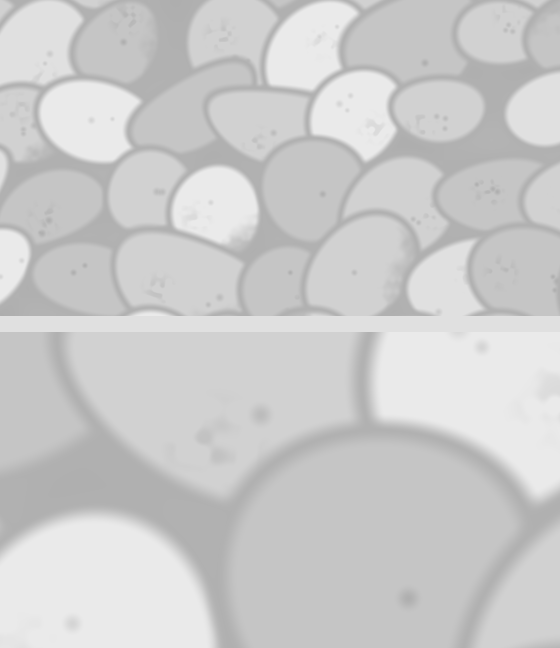
Top: the whole. Bottom: its middle third, enlarged.
Give the GLSL for this texture, as a Shadertoy shader.

```glsl
// Softly blurred bed of overlapping pale grey pebbles with faint specks.

const float GAP_GREY = 0.692;
const vec2 SPACING = vec2(0.285, 0.25);

float hash(vec2 p) {
    vec3 q = fract(vec3(p.xyx) * 0.1031);
    q += dot(q, q.yzx + 33.33);
    return fract((q.x + q.y) * q.z);
}

vec2 hash2(vec2 p) {
    return vec2(hash(p), hash(p + 41.7));
}

float noise(vec2 p) {
    vec2 i = floor(p), f = fract(p);
    f = f * f * (3.0 - 2.0 * f);
    return mix(mix(hash(i), hash(i + vec2(1, 0)), f.x),
               mix(hash(i + vec2(0, 1)), hash(i + vec2(1, 1)), f.x), f.y);
}

vec2 rotate(vec2 p, float a) {
    float c = cos(a), s = sin(a);
    return vec2(c * p.x + s * p.y, c * p.y - s * p.x);
}

// Approximate signed distance to an ellipse
float ellipseDistance(vec2 p, vec2 radii) {
    float k = length(p / radii);
    return k * (k - 1.0) / max(length(p / (radii * radii)), 0.001);
}

float pebbleGrey(vec2 id) {
    float pick = fract((id.x + 6.0 * id.y) * 0.618034 + 0.13);
    return pick < 0.19 ? 0.918 : pick < 0.31 ? 0.88 : pick < 0.68 ? 0.82 : 0.772;
}

// Small soft dots, in a tight group, plus one grainy smudge
float specks(vec2 p, vec2 id, vec2 radii) {
    vec2 center = (hash2(id + 5.3) - 0.5) * radii * 0.9;
    float dark = 0.0;
    for (int i = 0; i < 3; i++) {
        vec2 key = id + float(i) * 13.1;
        vec2 offset = (hash2(key + 2.9) - 0.5) * vec2(0.09, 0.05);
        float size = mix(0.011, 0.019, hash(key + 8.1));
        float strength = step(0.3, hash(key + 3.7)) * 0.085;
        dark = max(dark, strength * smoothstep(size, 0.0, length(p - center - offset)));
    }
    vec2 smudge = (hash2(id + 9.4) - 0.5) * radii;
    float patchMask = smoothstep(0.07, 0.01, length(p - smudge)) * step(0.5, hash(id + 6.6));
    float grain = smoothstep(0.45, 0.85, noise(p * 60.0 + id * 7.0));
    return max(dark, 0.06 * patchMask * grain);
}

// Ragged shading that eats into one side of a pebble
float wornSide(vec2 p, vec2 id, vec2 radii) {
    float angle = hash(id + 4.2) < 0.5 ? -0.9 : 2.1;
    float reach = dot(p / radii, vec2(cos(angle), sin(angle)));
    float ragged = 0.6 * noise(p * 24.0 + id) + 0.4 * noise(p * 55.0 - id);
    return step(0.5, hash(id + 7.7)) * 0.85 * smoothstep(0.5, 1.0, reach + 0.5 * (ragged - 0.5));
}

float paintPebble(float grey, vec2 uv, vec2 id) {
    vec2 jitter = (hash2(id + 1.7) - 0.5) * vec2(0.11, 0.09);
    float stagger = 0.5 * mod(id.y, 2.0);
    vec2 center = (id + vec2(stagger, 0.5)) * SPACING + jitter;
    vec2 radii = mix(vec2(0.145, 0.105), vec2(0.245, 0.17), hash2(id + 20.3));
    vec2 p = rotate(uv - center, mix(-0.25, 0.9, hash(id + 30.9)));

    // Bend and taper the ellipse into a natural outline
    vec2 bent = p;
    bent.y += (hash(id + 11.0) - 0.5) * 1.6 * p.x * p.x;
    bent.y *= 1.0 + (hash(id + 12.0) - 0.5) * 1.3 * clamp(p.x, -0.3, 0.3);
    float d = ellipseDistance(bent, radii);
    if (d > 0.03) return grey;

    // Dark contact rim, then the flat face
    grey = mix(grey, GAP_GREY, smoothstep(0.022, 0.0, d));
    float face = pebbleGrey(id) - specks(p, id, radii);
    face = mix(face, GAP_GREY + 0.02, wornSide(p, id, radii));
    return mix(grey, face, smoothstep(0.003, -0.02, d));
}

void mainImage(out vec4 fragColor, in vec2 fragCoord) {
    vec2 uv = fragCoord / iResolution.y;
    float grey = GAP_GREY + 0.025 * (noise(uv * 9.0) - 0.5);

    // Paint from the top row down, so lower pebbles lie in front
    int columns = int(ceil(iResolution.x / iResolution.y / SPACING.x)) + 1;
    for (int row = 5; row >= -1; row--) {
        for (int column = -1; column <= columns; column++) {
            grey = paintPebble(grey, uv, vec2(column, row));
        }
    }
    fragColor = vec4(vec3(grey), 1.0);
}
```
